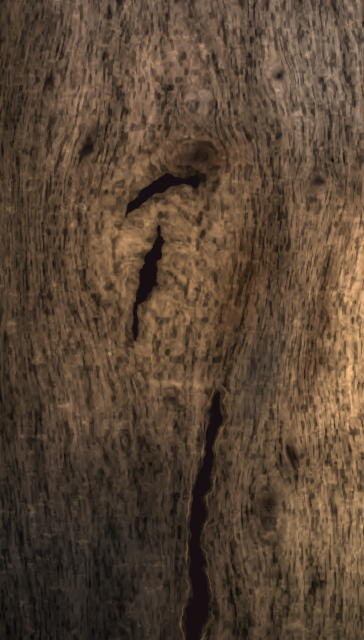
A Shadertoy shader for this texture:

```glsl
// Weathered walnut board: a vertical grain field is pushed aside by knots,
// layered with stretched noise and sharp pores, tinted by soft colour pools,
// then split by three ragged cracks drawn as distances to segment chains.

// Knots: xy centre, zw size.
const vec4 KNOTS[6] = vec4[6](vec4(0.423, 0.206, 0.013, 0.022), vec4(0.456, 0.290, 0.009, 0.014),
    vec4(0.495, 0.717, 0.009, 0.007), vec4(0.139, 0.776, 0.007, 0.024),
    vec4(0.436, 0.883, 0.008, 0.010), vec4(0.310, 0.758, 0.017, 0.011));

float hash(vec2 p) {
    vec3 q = fract(p.xyx * vec3(0.1031, 0.1030, 0.0973));
    q += dot(q, q.yzx + 33.33);
    return fract((q.x + q.y) * q.z);
}

float noise(vec2 p) {
    vec2 i = floor(p), f = fract(p);
    f = f * f * (3.0 - 2.0 * f);
    return mix(mix(hash(i), hash(i + vec2(1, 0)), f.x),
               mix(hash(i + vec2(0, 1)), hash(i + vec2(1, 1)), f.x), f.y);
}

float fbm(vec2 p) {
    float sum = 0.0, amp = 0.5;
    for (int i = 0; i < 4; i++, amp *= 0.5) {
        sum += amp * noise(p);
        p = mat2(1.6, 1.2, -1.2, 1.6) * p + 7.3;
    }
    return sum;
}

// Soft elliptical pool, leaning sideways by "lean" per unit of height.
float pool(vec2 p, vec2 centre, vec2 size, float lean) {
    vec2 d = p - centre;
    d = vec2(d.x - lean * d.y, d.y) / size;
    return exp(-dot(d, d));
}

// Sideways shift that makes vertical grain part around a knot.
float part(vec2 p, vec2 centre, vec2 size, float strength) {
    return strength * (p.x - centre.x) * pool(p, centre, size, 0.0);
}

// Signed distance to a chain of tapered segments: xy position, z half width.
float crack(vec2 p, vec3 path[7]) {
    float d = 1.0;
    for (int i = 0; i < 6; i++) {
        vec3 a = path[i], ab = path[i + 1] - a;
        float t = clamp(dot(p - a.xy, ab.xy) / dot(ab.xy, ab.xy), 0.0, 1.0);
        d = min(d, length(p - a.xy - ab.xy * t) - a.z - ab.z * t);
    }
    return d;
}

// Grain coordinate: its contours follow the wood fibres.
float grainField(vec2 p) {
    float g = p.x + 0.05 * (fbm(p * vec2(8.0, 5.0)) - 0.5);
    g -= part(p, vec2(0.26, 0.62), vec2(0.20, 0.30), 0.8);
    g -= part(p, vec2(0.3125, 0.84), vec2(0.03, 0.04), 1.2);
    for (int i = 0; i < 6; i++) g -= part(p, KNOTS[i].xy, KNOTS[i].zw * 3.0, 0.9);
    return g + 0.05 * pool(p, vec2(0.50, 0.45), vec2(0.12, 0.20), 0.0);
}

vec3 boardColour(vec2 p) {
    vec3 c = mix(vec3(0.33, 0.255, 0.195), vec3(0.38, 0.31, 0.26), smoothstep(0.7, 1.0, p.y));
    c = mix(c, vec3(0.38, 0.31, 0.225), smoothstep(0.30, 0.52, p.x) * smoothstep(0.5, 0.1, p.y));
    c = mix(c, vec3(0.23, 0.18, 0.135), 0.9 * smoothstep(0.16, 0.0, p.x));
    c = mix(c, vec3(0.18, 0.155, 0.135), smoothstep(0.46, 0.12, p.y) * smoothstep(0.42, 0.16, p.x));
    c = mix(c, vec3(0.53, 0.40, 0.275), 0.95 * pool(p, vec2(0.25, 0.59), vec2(0.15, 0.21), 0.0));
    c = mix(c, vec3(0.51, 0.40, 0.32), 0.8 * pool(p, vec2(0.25, 0.86), vec2(0.14, 0.10), 0.5));
    c = mix(c, vec3(0.69, 0.53, 0.37), pool(p, vec2(0.56, 0.44), vec2(0.10, 0.26), 0.1));
    c = mix(c, vec3(0.51, 0.44, 0.38), 0.7 * pool(p, vec2(0.51, 0.88), vec2(0.10, 0.14), 0.0));
    c = mix(c, vec3(0.27, 0.18, 0.11), 0.8 * pool(p, vec2(0.385, 0.56), vec2(0.04, 0.10), 0.3));
    c = mix(c, vec3(0.26, 0.18, 0.12), 0.7 * pool(p, vec2(0.505, 0.51), vec2(0.018, 0.17), 0.24));
    c = mix(c, vec3(0.28, 0.18, 0.12), 0.7 * pool(p, vec2(0.32, 0.755), vec2(0.06, 0.025), 0.0));
    return c * mix(0.75, 1.0, smoothstep(-0.02, 0.14, p.y));
}

void mainImage(out vec4 fragColor, in vec2 fragCoord) {
    vec2 p = fragCoord / iResolution.y;
    float soft = 1.0 / iResolution.y;
    vec2 wobble = vec2(fbm(p * 32.0), fbm(p * 32.0 + 40.0)) - 0.47;
    vec2 q = p + 0.026 * wobble;
    float heart = smoothstep(0.35, 0.9, pool(p, vec2(0.26, 0.62), vec2(0.15, 0.25), 0.0));
    // Bands and fibres, turning to arched figure in the heart, with sharp pores
    float g = grainField(p);
    float bands = fbm(vec2(g * 48.0, p.y * 3.5)) - 0.47;
    vec2 h = p - vec2(0.25, 0.40);
    float arch = length(h * vec2(1.0, 0.75)) + 0.07 * fbm(p * 12.0);
    float arcs = noise(vec2(arch * 230.0, atan(h.x, h.y) * 22.0)) - 0.5;
    float fibres = mix(noise(vec2(g * 250.0, p.y * 24.0)) - 0.5, arcs, heart);
    float pores = smoothstep(0.52, 0.82, noise(vec2(p.x * 60.0 + g * 210.0, p.y * 80.0)));
    float grit = noise(p * vec2(260.0, 190.0) + wobble * 5.0) - 0.5;
    float blotch = fbm(p * vec2(16.0, 11.0) + 3.0) - 0.47;
    vec3 col = boardColour(p + 0.05 * wobble);
    col *= 1.07 + 0.75 * bands + 0.5 * blotch + 0.42 * fibres + 0.38 * grit - 0.36 * pores;
    // Short pale flecks and a torn pale ridge
    float fleck = smoothstep(0.58, 0.85, fbm(p * vec2(60.0, 85.0))) * (0.5 + blotch);
    float ridge = pool(q, vec2(0.28, 0.405), vec2(0.055, 0.006), -3.0) * noise(p * 70.0);
    col += vec3(0.24, 0.19, 0.14) * (fleck + ridge);
    // Blue mineral stain
    float stain = pool(q, vec2(0.413, 0.425), vec2(0.028, 0.075), 0.25);
    col = mix(col, vec3(0.15, 0.17, 0.17), 0.75 * stain * (0.7 + 1.5 * bands));
    // Knots
    float knots = 0.0;
    for (int i = 0; i < 6; i++) knots += pool(q, KNOTS[i].xy, KNOTS[i].zw, 0.2);
    col = mix(col, vec3(0.10, 0.07, 0.06), min(knots * (0.8 + 0.8 * grit), 1.0));
    col += 0.09 * pool(q, vec2(0.3125, 0.841), vec2(0.018, 0.022), 0.0);
    // Cracks: brown halo, pale torn rim, dark hollow
    float upper = crack(q, vec3[7](vec3(0.193, 0.662, 0.001), vec3(0.205, 0.676, 0.005),
        vec3(0.222, 0.692, 0.007), vec3(0.243, 0.708, 0.010), vec3(0.262, 0.721, 0.009),
        vec3(0.285, 0.722, 0.005), vec3(0.307, 0.718, 0.007)));
    float middle = crack(q, vec3[7](vec3(0.257, 0.652, 0.001), vec3(0.249, 0.630, 0.005),
        vec3(0.243, 0.600, 0.010), vec3(0.236, 0.570, 0.012), vec3(0.230, 0.550, 0.009),
        vec3(0.216, 0.525, 0.003), vec3(0.212, 0.470, 0.001)));
    float lower = crack(q, vec3[7](vec3(0.346, 0.383, 0.004), vec3(0.335, 0.345, 0.008),
        vec3(0.320, 0.262, 0.009), vec3(0.306, 0.190, 0.009), vec3(0.303, 0.130, 0.008),
        vec3(0.309, 0.065, 0.015), vec3(0.300, -0.020, 0.012)));
    float d = min(min(upper, middle), lower) + 0.005 * (noise(p * 90.0) - 0.5);
    col *= 1.0 - 0.45 * exp(-max(d, 0.0) * 80.0);
    col += vec3(0.26, 0.18, 0.10) * smoothstep(0.003, 0.0, abs(lower - 0.007)) * noise(p * 50.0);
    col = mix(vec3(0.085, 0.055, 0.065), col, smoothstep(-soft, soft, d));
    fragColor = vec4(clamp(col, 0.0, 1.0), 1.0);
}
```
